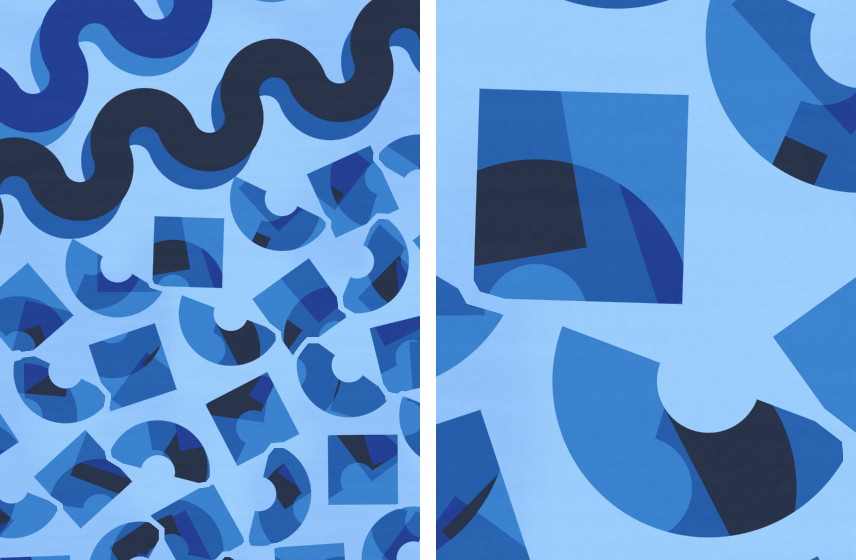
Left, the full canvas; right, a detail of the centre.
Write a WebGL 1 fragment shader that draws this pattern.

```glsl
precision highp float;
uniform vec2 u_resolution;

const vec3 PALE = vec3(0.605, 0.805, 0.985);
const vec3 HAZE = vec3(0.57, 0.76, 0.98);
const vec3 AZURE = vec3(0.23, 0.51, 0.81);
const vec3 COBALT = vec3(0.15, 0.37, 0.67);
const vec3 INDIGO = vec3(0.14, 0.25, 0.58);
const vec3 INK = vec3(0.16, 0.20, 0.29);
const float TURN = 6.28318;
const float PITCH = 0.208;      // spacing of the scattered pieces
const float FIRST_ROW = -0.285; // row nearest to the long wave
const float GAP = 0.012;        // clear space between neighbours

float hash(vec2 p, float seed) {
  return fract(sin(dot(p, vec2(127.1, 311.7)) + seed * 74.7) * 43758.55);
}

vec2 hash2(vec2 p, float seed) {
  return vec2(hash(p, seed), hash(p, seed + 0.5));
}

float noise(vec2 p) {
  vec2 i = floor(p), f = fract(p);
  f = f * f * (3.0 - 2.0 * f);
  float low = mix(hash(i, 0.0), hash(i + vec2(1, 0), 0.0), f.x);
  float high = mix(hash(i + vec2(0, 1), 0.0), hash(i + vec2(1, 1), 0.0), f.x);
  return mix(low, high, f.y);
}

// Coordinates of p in a frame turned by the given angle
vec2 toFrame(vec2 p, float angle) {
  float c = cos(angle), s = sin(angle);
  return mat2(c, -s, s, c) * p;
}

float cover(float dist, float px) {
  return clamp(0.5 - dist / px, 0.0, 1.0);
}

float square(vec2 p, float halfSide) {
  vec2 d = abs(p) - halfSide;
  return max(d.x, d.y);
}

// Half ring, shifted so that its middle lies at the origin
float halfRing(vec2 p) {
  p.y += 0.06;
  return max(abs(length(p) - 0.0825) - 0.0415, -p.y);
}

// Endless chain of semicircles, alternately above and below the x axis
float wave(vec2 p, float spacing) {
  float shift = p.y > 0.0 ? 0.0 : spacing;
  float x = mod(p.x - shift + spacing, 2.0 * spacing) - spacing;
  return abs(length(vec2(x, p.y)) - 0.5 * spacing) - 0.046;
}

vec3 paintWave(vec3 under, vec2 p, float angle, float spacing, vec3 shade, vec3 ink, float px) {
  vec2 drop = vec2(-0.022, -0.043);
  vec3 color = mix(under, shade, cover(wave(toFrame(p - drop, angle), spacing), px));
  return mix(color, ink, cover(wave(toFrame(p, angle), spacing), px));
}

// Offset copy of a cutout, used as a layer inside a piece
vec2 layerFrame(vec2 p, vec2 id, float seed, float reach) {
  float away = TURN * hash(id, seed);
  return toFrame(p - reach * vec2(cos(away), sin(away)), TURN * hash(id, seed + 1.0));
}

// Overlapping layers: single ones are cobalt, crossings take an accent
vec3 paintPiece(vec2 p, vec2 id, float px) {
  float ring = cover(halfRing(layerFrame(p, id, 3.0, 0.052)), px);
  float block = cover(square(layerFrame(p, id, 5.0, 0.078), 0.07), px);
  float chip = cover(square(layerFrame(p, id, 7.0, 0.1), 0.055), px);
  float pick = step(0.5, hash(id, 9.0));
  vec3 color = mix(AZURE, COBALT, max(ring, block * 0.85));
  color = mix(color, mix(INK, INDIGO, pick), ring * block);
  return mix(color, mix(INDIGO, INK, pick), ring * chip);
}

// Squares and half rings alternate on a loose lattice below the wave
vec3 paintScatter(vec3 under, vec2 p, float px) {
  vec2 base = floor(vec2(p.x, p.y - FIRST_ROW) / PITCH + 0.5);
  float nearest = 1.0, second = 1.0;
  vec2 local = vec2(0.0), piece = vec2(0.0);
  for (int j = -1; j <= 1; j++) {
    for (int i = -1; i <= 1; i++) {
      vec2 id = base + vec2(i, j);
      if (id.y > 0.5) continue;
      vec2 center = id * PITCH + vec2(0.0, FIRST_ROW) + (hash2(id, 1.0) - 0.5) * 0.018;
      bool isSquare = mod(id.x + id.y, 2.0) < 0.5;
      float wobble = hash(id, 2.0) - 0.5;
      float diagonal = (floor(4.0 * hash(id, 4.0)) + 0.5) * TURN / 4.0;
      vec2 q = toFrame(p - center, isSquare ? 0.8 * wobble : diagonal + 0.5 * wobble);
      float d = isSquare ? square(q, 0.083) : halfRing(q);
      if (d < nearest) {
        second = nearest;
        nearest = d;
        local = q;
        piece = id;
      } else {
        second = min(second, d);
      }
    }
  }
  float mask = cover(max(nearest, GAP - second + nearest), px);
  return mix(under, paintPiece(local, piece, px), mask);
}

void main() {
  vec2 p = gl_FragCoord.xy / u_resolution.x;
  float px = 1.2 / u_resolution.x;

  // Softly washed ground
  float wash = 0.65 * noise(p * 3.5) + 0.35 * noise(p * 11.0);
  vec3 color = mix(HAZE, PALE, smoothstep(0.3, 0.65, wash));

  // Pieces, then the two waves with their shadows
  vec2 longWave = p - vec2(0.344, 0.995);
  color = paintScatter(color, toFrame(longWave, 0.363), px);
  color = paintWave(color, p - vec2(0.226, 1.238), 0.54, 0.172, AZURE, INDIGO, px);
  color = paintWave(color, longWave, 0.363, 0.1655, COBALT, INK, px);

  // Faint print grain
  color += 0.012 * (noise(p * 260.0) - 0.5) + 0.012 * (noise(p * vec2(8.0, 90.0)) - 0.5);
  gl_FragColor = vec4(color, 1.0);
}
```
